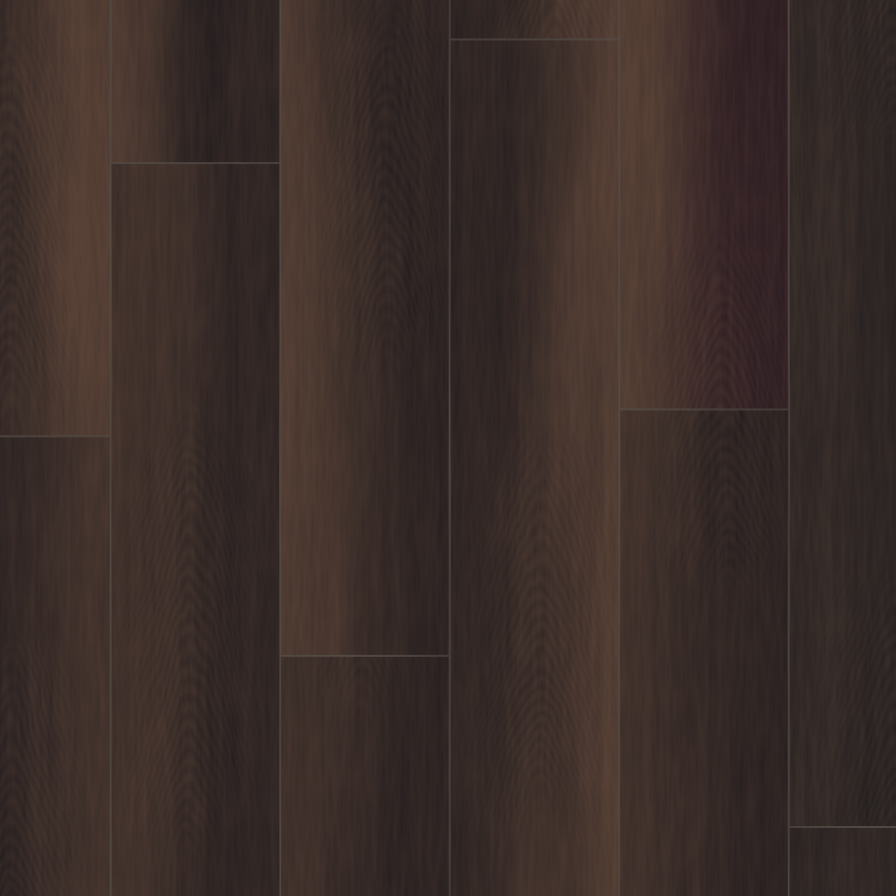
A WebGL 1 fragment shader for this texture:

```glsl
precision highp float;

// Dark stained wood floor: six staggered columns of long upright planks.
// Each plank blends dark heartwood into a brown side band, overlaid with
// warped-sine fibres, arched growth rings and stretched cellular pores.

uniform vec2 u_resolution;

float hash(vec2 p) {
  return fract(sin(dot(p, vec2(127.1, 311.7))) * 43758.5);
}

// Layered, rotated and warped sines, roughly -1 to 1
float waves(vec2 p) {
  float sum = 0.0, amp = 0.6;
  for (int i = 0; i < 5; i++) {
    p = mat2(0.8, 0.6, -0.6, 0.8) * p * 1.7 + 1.3;
    p += 0.6 * sin(p.yx);
    sum += amp * sin(p.x) * cos(p.y);
    amp *= 0.62;
  }
  return sum;
}

// Distance to the nearest jittered cell point
float cells(vec2 p) {
  vec2 cell = floor(p), f = fract(p);
  float nearest = 2.0;
  for (int j = -1; j <= 1; j++) {
    for (int i = -1; i <= 1; i++) {
      vec2 g = vec2(float(i), float(j));
      vec2 jitter = vec2(hash(cell + g), hash(cell + g + 57.3));
      nearest = min(nearest, length(g + jitter - f));
    }
  }
  return nearest;
}

// Height of the end joint in each column
float jointHeight(float column) {
  return column < 1.0 ? 0.513 : column < 2.0 ? 0.818 :
         column < 3.0 ? 0.268 : column < 4.0 ? 0.956 :
         column < 5.0 ? 0.543 : 0.077;
}

void main() {
  vec2 uv = gl_FragCoord.xy / u_resolution;
  float pixel = 1.0 / min(u_resolution.x, u_resolution.y);

  // Plank layout
  float plankWidth = 0.1892;
  float across = (uv.x - 0.1235) / plankWidth + 1.0;
  float column = floor(across);
  float u = fract(across);
  float y = uv.y - jointHeight(column);
  vec2 plank = vec2(column, step(0.0, y));
  float seed = hash(plank + 3.7);
  vec2 offset = vec2(seed * 37.0, seed * 61.0);

  // Brown band along one side, strongest on the upper planks
  float rightSided = step(mod(column, 3.0), 0.5);
  float side = mix(u, 1.0 - u, rightSided);
  float wander = waves(vec2(u * 1.6, y * 1.3) + offset);
  float band = 1.0 - smoothstep(-0.05, 0.8, side + 0.2 * wander);
  float strength = 0.5 + 0.4 * max(plank.y, rightSided * step(2.5, column));
  strength *= column > 4.5 ? 0.2 : 1.0;
  float tone = 0.1 + band * strength;

  // Broad streaks, long fibres, and fine pores drawn out along the plank
  float streak = waves(vec2(u * 4.0, y * 1.2) + offset.yx);
  float fibre = waves(vec2(u * 16.0, y * 4.5) + offset);
  float pores = cells(vec2(u * 40.0, y * 22.0) + floor(offset));
  float flecks = cells(vec2(u * 24.0, y * 9.0) + floor(offset.yx));
  tone += 0.12 * streak + 0.1 * fibre + 0.22 * (pores - 0.45) + 0.12 * (flecks - 0.45);

  // Arched growth rings around the heart of the plank
  float heart = 0.4 + 0.25 * hash(plank + 9.1);
  float arch = y + 0.57 * sqrt((u - heart) * (u - heart) + 0.004);
  float rings = sin(310.0 * (arch + 0.025 * waves(vec2(u * 2.5, y * 5.0) + offset)));
  float ringMask = exp(-8.0 * (u - heart) * (u - heart))
                 * smoothstep(-0.4, 0.7, sin(y * 7.0 + seed * 20.0) + 0.3 * streak);
  tone += 0.09 * rings * ringMask;

  vec3 darkWood = vec3(0.172, 0.137, 0.134);
  vec3 brownWood = vec3(0.325, 0.242, 0.202);
  vec3 color = mix(darkWood, brownWood, clamp(tone, -0.15, 1.1));

  // Plum stain on one plank, cooler grey on the last column
  float plum = step(3.5, column) * step(column, 4.5) * plank.y;
  color += plum * (1.0 - band) * vec3(0.012, -0.014, 0.005);
  color += step(4.5, column) * vec3(-0.006, 0.003, 0.003);

  // Thin pale seams, unevenly worn
  float edge = min(min(u, 1.0 - u) * plankWidth, abs(y));
  float seam = clamp((0.0011 - edge) / pixel + 0.5, 0.0, 1.0);
  float wear = 0.7 + 0.2 * sin(uv.y * 13.0 + column * 2.0) * sin(uv.x * 17.0 + uv.y * 5.0);
  color = mix(color, vec3(0.33, 0.3, 0.28), seam * wear);

  gl_FragColor = vec4(color, 1.0);
}
```
